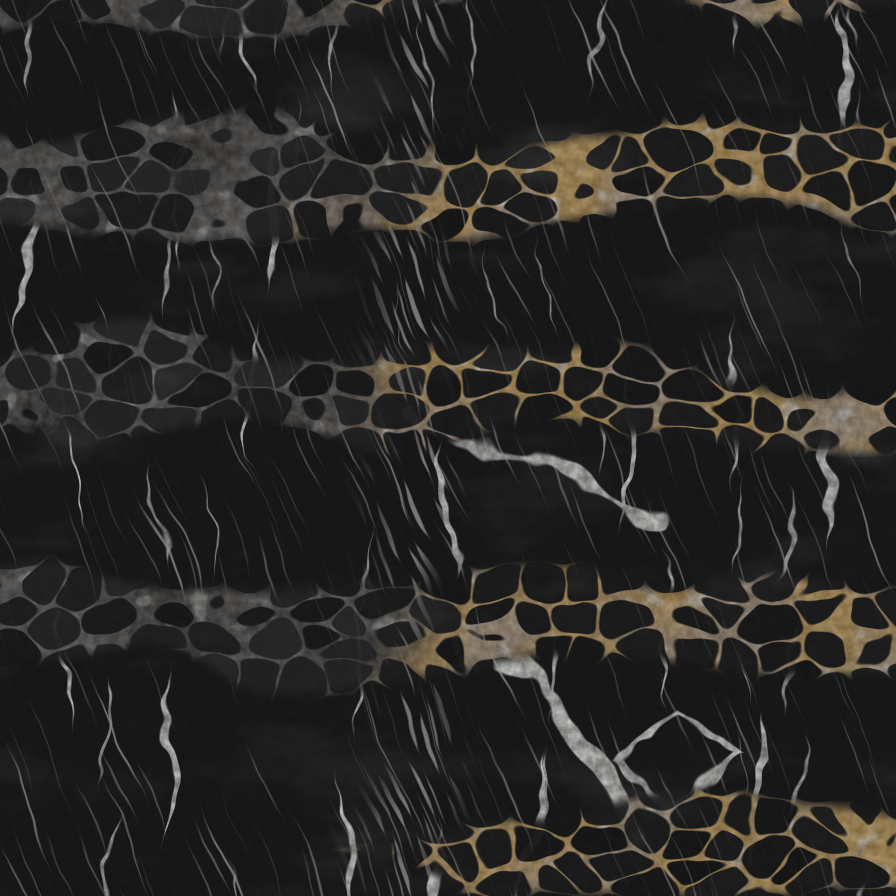
Give the GLSL for this texture, as a WebGL 2 fragment shader.

```glsl
#version 300 es
precision highp float;
// Polished black marble: horizontal bands of dark rounded pebbles set in a
// gold or grey matrix (smoothed Voronoi borders), crossed by tapered white
// veins and slanted hairline cracks over a faintly smoky ground.

uniform vec2 u_resolution;
out vec4 fragColor;

vec2 hash2(vec2 p) {
  vec3 q = fract(p.xyx * vec3(0.1031, 0.1030, 0.0973));
  q += dot(q, q.yzx + 33.33);
  return fract((q.xx + q.yz) * q.zy);
}

float gradDot(vec2 cell, vec2 corner, vec2 f) {
  float a = 6.2832 * hash2(cell + corner + 57.0).x;
  return dot(vec2(cos(a), sin(a)), f - corner);
}

float noise(vec2 p) {
  vec2 i = floor(p), f = p - i;
  vec2 u = f * f * f * (f * (f * 6.0 - 15.0) + 10.0);
  return 1.4 * mix(
    mix(gradDot(i, vec2(0, 0), f), gradDot(i, vec2(1, 0), f), u.x),
    mix(gradDot(i, vec2(0, 1), f), gradDot(i, vec2(1, 1), f), u.x), u.y);
}

float fbm(vec2 p) {
  float sum = 0.0, amp = 0.55;
  for (int i = 0; i < 4; i++) {
    sum += amp * noise(p);
    p = p * 2.07 + 13.7;
    amp *= 0.5;
  }
  return sum;
}

// x: rounded distance to the pebble border, y: random value of the pebble
vec2 pebbles(vec2 p) {
  vec2 i = floor(p), nearest = vec2(9.0), id = i;
  for (int n = 0; n < 9; n++) {
    vec2 c = i + vec2(n % 3 - 1, n / 3 - 1);
    vec2 r = c + 0.1 + 0.8 * hash2(c) - p;
    if (dot(r, r) < dot(nearest, nearest)) { nearest = r; id = c; }
  }
  float sum = 0.0;
  for (int n = 0; n < 25; n++) {
    vec2 c = i + vec2(n % 5 - 2, n / 5 - 2);
    if (c == id) continue;
    vec2 r = c + 0.1 + 0.8 * hash2(c) - p;
    sum += exp(-13.0 * dot(0.5 * (r + nearest), normalize(r - nearest)));
  }
  return vec2(-log(sum) / 13.0, hash2(id + 7.0).x);
}

// One tapered crack per grid cell, running along q.y
float veins(vec2 q, vec2 cells, float width, float density, float px) {
  vec2 g = q * cells;
  float column = floor(g.x);
  g.y += hash2(vec2(column, cells.y)).x;
  vec2 id = vec2(column, floor(g.y)) + cells;
  vec2 h = hash2(id);
  float t = fract(g.y) - 0.5;
  float offset = 0.25 + 0.5 * h.x + 0.5 * (h.y - 0.5) * t;
  float d = abs(fract(g.x) - offset) / cells.x;
  float w = width * (0.4 + h.y) * (1.0 - smoothstep(0.1, 0.48, abs(t)));
  float cover = (1.0 - smoothstep(w - px, w + px, d)) * clamp(w / px, 0.0, 1.0);
  return cover * step(hash2(id + 31.0).x, density);
}

float segment(vec2 p, vec2 a, vec2 b) {
  vec2 v = b - a;
  return length(p - a - v * clamp(dot(p - a, v) / dot(v, v), 0.0, 1.0));
}

void main() {
  vec2 p = gl_FragCoord.xy / u_resolution.y;
  float px = 1.0 / u_resolution.y;
  vec2 wobble = vec2(noise(p * 9.0), noise(p * 9.0 + 40.0));
  vec2 jitter = vec2(noise(p * 38.0), noise(p * 38.0 + 70.0));
  float grain = fbm(p * 85.0);

  // Undulating bands
  float row = floor((p.y - 0.05) / 0.25 + 0.5);
  float dy = p.y - 0.05 - 0.25 * row + 0.035 * noise(vec2(p.x * 3.0, row * 7.3));
  float thick = 0.052 + 0.035 * noise(vec2(p.x * 4.0 + 3.0, row * 3.7 + 0.4));
  thick *= row < 0.5 ? smoothstep(0.42, 0.56, p.x) : 1.0;
  thick += row > 3.5 ? 0.035 * (1.0 - smoothstep(0.3, 0.55, p.x)) : 0.0;
  float inside = thick - abs(dy) + 0.012 * wobble.y;
  float band = smoothstep(-0.004, 0.016, inside);

  // Smoky ground
  float smoke = smoothstep(0.05, 0.6, fbm(p * vec2(4.0, 11.0) + 5.0));
  float near = smoothstep(-0.06, 0.02, inside);
  vec3 color = vec3(0.088, 0.090, 0.093) + smoke * (0.04 + 0.06 * near) + 0.012 * grain;

  // Slanted hairlines, denser along a steep fracture
  vec2 slant = vec2(dot(p, vec2(0.93, 0.36)), dot(p, vec2(0.36, -0.93)));
  slant.x += 0.010 * wobble.x + 0.0015 * jitter.x;
  float fracture = exp(-pow((p.x - 0.46 - 0.03 * wobble.x) / 0.035, 2.0));
  float hair = veins(slant, vec2(34.0, 5.0), 0.0009, 0.45, px);
  hair = max(hair, 0.7 * veins(slant + 0.37, vec2(57.0, 8.0), 0.0008, 0.4, px));
  hair = max(hair, fracture * veins(slant + 0.71, vec2(75.0, 11.0), 0.0022, 0.8, px));
  color = mix(color, vec3(0.60, 0.59, 0.58), 0.75 * hair);

  // Wandering white veins between the bands
  vec2 bent = p + 0.022 * wobble + 0.006 * jitter;
  float white = veins(bent, vec2(9.0, 4.6), 0.0034, 0.5, px);
  white = max(white, 0.8 * veins(bent + 0.43, vec2(14.0, 7.0), 0.0017, 0.4, px));

  // Broad mottled veins running down to the right
  for (int k = 0; k < 2; k++) {
    float s = float(k);
    vec2 a = vec2(0.46 + 0.11 * s, 0.54 - 0.28 * s);
    float d = segment(bent, a, a + vec2(0.28 - 0.13 * s, -0.12 - 0.05 * s));
    float w = 0.006 + 0.006 * s + 0.009 * noise(p * 15.0 + s);
    white = max(white, 1.0 - smoothstep(w - 0.002, w + 0.002, d));
  }
  vec2 loopP = abs(bent - vec2(0.76, 0.15)) * vec2(0.75, 1.0);
  float ring = abs(loopP.x + loopP.y - 0.045);
  white = max(white, 1.0 - smoothstep(0.003, 0.007, ring - 0.004 * jitter.y));
  vec3 chalk = vec3(0.58, 0.58, 0.57) + 0.28 * grain + 0.08 * jitter.x;
  color = mix(color, chalk, white * (1.0 - 0.75 * band));

  // Pebbles and their matrix
  float gold = smoothstep(-0.12, 0.12, p.x - 0.43 + 0.22 * noise(p * 5.0 + 9.0));
  vec2 stone = pebbles((p + 0.010 * wobble + 0.003 * jitter) * vec2(19.0, 27.0));
  float shade = 0.085 + 0.07 * stone.y * mix(1.2, 0.6, gold) + 0.05 * smoke;
  color = mix(color, vec3(shade) + 0.015 * grain, 0.8 * band * (1.0 - 0.6 * hair));
  float patches = smoothstep(0.0, 0.55, noise(p * 10.0 + 21.0));
  float width = band * (0.025 + 0.26 * patches) + 0.03 * jitter.y * band;
  float soft = 24.0 * px;
  float matrix = band * (1.0 - smoothstep(width - soft, width + soft, stone.x));
  vec3 ochre = mix(vec3(0.60, 0.50, 0.33), vec3(0.53, 0.48, 0.42), smoothstep(-0.2, 0.4, wobble.x));
  vec3 ash = vec3(0.33, 0.32, 0.31) + 0.10 * wobble.y;
  vec3 filling = mix(ash, ochre, gold) + 0.16 * grain;
  filling = mix(filling, chalk, 0.6 * smoothstep(0.3, 0.6, jitter.x));
  color = mix(color, filling, matrix * mix(0.8, 0.95, gold));

  fragColor = vec4(clamp(color, 0.0, 1.0), 1.0);
}
```
